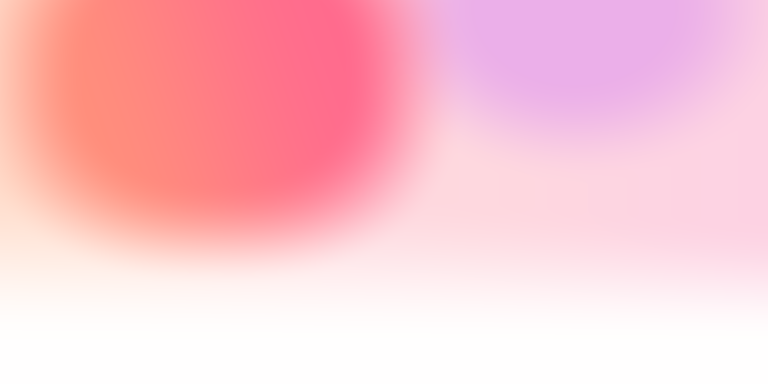
This background is drawn by a WebGL 1 fragment shader. Its source:

```glsl
precision highp float;
// Soft blurred coral and lilac blobs over a pastel wash that fades to white.

uniform vec2 u_resolution;

// Space is 2 wide and 1 high, origin at the lower left.
const vec2 SPACE = vec2(2.0, 1.0);

const vec3 WHITE  = vec3(1.0, 0.997, 0.995);
const vec3 PEACH  = vec3(1.0, 0.86, 0.79);
const vec3 BLUSH  = vec3(0.996, 0.848, 0.872);
const vec3 PINK   = vec3(0.992, 0.825, 0.89);
const vec3 ORANGE = vec3(1.0, 0.56, 0.485);
const vec3 ROSE   = vec3(1.0, 0.42, 0.555);
const vec3 LILAC  = vec3(0.922, 0.686, 0.912);

const vec2 CORAL_CENTER = vec2(0.56, 0.805);
const vec2 CORAL_RADIUS = vec2(0.50, 0.417);
const float CORAL_POWER = 2.4;
const float CORAL_BLUR  = 0.33;

const vec2 LILAC_CENTER = vec2(1.495, 0.98);
const vec2 LILAC_RADIUS = vec2(0.42, 0.325);
const float LILAC_POWER = 2.0;
const float LILAC_BLUR  = 0.42;

const float FADE_LOW       = 0.10;
const float FADE_TOP_LEFT  = 0.56;
const float FADE_TOP_RIGHT = 0.42;

// Coverage of a blurred superellipse: 1 inside, 0.5 on its rim, 0 outside.
float softBlob(vec2 p, vec2 center, vec2 radius, float power, float blur) {
  vec2 q = pow(abs(p - center) / radius + 1e-5, vec2(power));
  float dist = pow(q.x + q.y, 1.0 / power);
  return 1.0 - smoothstep(1.0 - blur, 1.0 + blur, dist);
}

// Peach to pink wash, dissolving into white toward the bottom.
vec3 pastelWash(vec2 p) {
  float across = p.x / SPACE.x;
  vec3 tint = mix(PEACH, BLUSH, smoothstep(0.0, 0.55, across));
  tint = mix(tint, PINK, smoothstep(0.55, 1.0, across));
  float fadeTop = mix(FADE_TOP_LEFT, FADE_TOP_RIGHT, across);
  return mix(WHITE, tint, smoothstep(FADE_LOW, fadeTop, p.y));
}

// Orange to rose, tilted so the lower side stays warmer.
vec3 coralTint(vec2 p) {
  float along = p.x + 0.35 * (p.y - CORAL_CENTER.y);
  return mix(ORANGE, ROSE, smoothstep(0.12, 0.95, along));
}

void main() {
  vec2 p = gl_FragCoord.xy / u_resolution * SPACE;

  float lilac = softBlob(p, LILAC_CENTER, LILAC_RADIUS, LILAC_POWER, LILAC_BLUR);
  float coral = softBlob(p, CORAL_CENTER, CORAL_RADIUS, CORAL_POWER, CORAL_BLUR);

  vec3 color = pastelWash(p);
  color = mix(color, LILAC, lilac);
  color = mix(color, coralTint(p), coral);

  gl_FragColor = vec4(color, 1.0);
}
```
